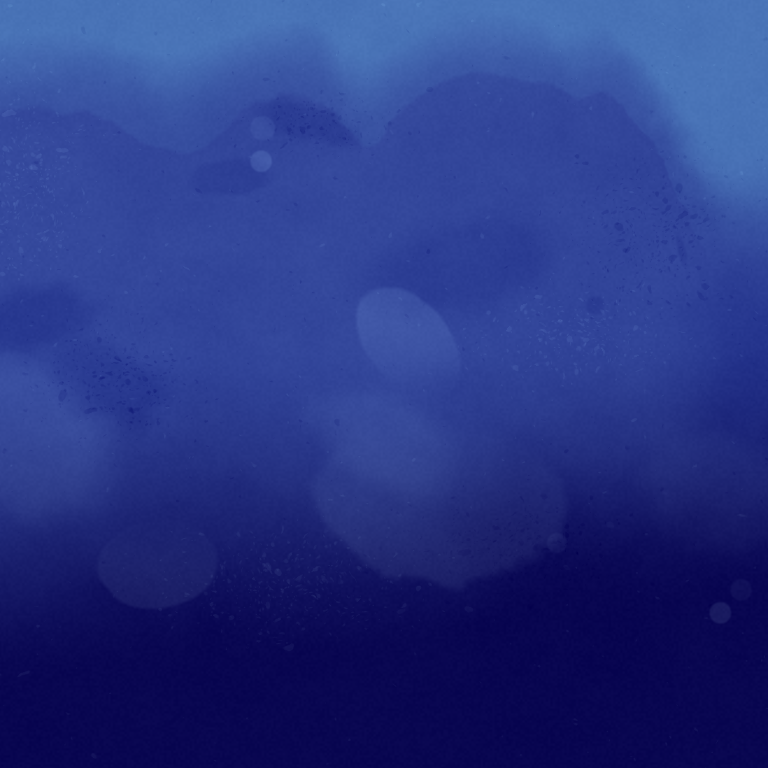
This background is drawn by a Shadertoy shader. Its source:

```glsl
// Layered blue watercolour: a vertical gradient, a pale ragged wash along the top,
// then soft brush dabs, splatter clusters, faint discs and paper grain.
// Dabs are noise-warped ellipses; droplets come from hashed grid cells.
#define DEEP vec3(0.032, 0.022, 0.315)
#define MID vec3(0.198, 0.275, 0.605)
#define PALE vec3(0.285, 0.450, 0.715)
#define TINT vec3(0.80, 1.00, 0.75)
#define RAGGED 0.035
#define GRAIN 0.018

float hash(vec2 p) {
    vec3 q = fract(vec3(p.xyx) * 0.1031);
    q += dot(q, q.yzx + 33.33);
    return fract((q.x + q.y) * q.z);
}

float noise(vec2 p) {
    vec2 i = floor(p), f = fract(p);
    f = f * f * (3.0 - 2.0 * f);
    return mix(mix(hash(i), hash(i + vec2(1, 0)), f.x),
               mix(hash(i + vec2(0, 1)), hash(i + vec2(1, 1)), f.x), f.y);
}

float fbm(vec2 p) {
    float sum = 0.0, amp = 0.5;
    for (int i = 0; i < 6; i++) {
        sum += amp * noise(p);
        p = mat2(1.6, 1.2, -1.2, 1.6) * p + 7.3;
        amp *= 0.5;
    }
    return sum;
}

float bell(float x) { return exp(-x * x); }

// Soft elliptical weight
float cluster(vec2 p, vec2 centre, vec2 size) {
    vec2 q = (p - centre) / size;
    return exp(-dot(q, q));
}

// Rotated ellipse with an edge of the given softness
float dab(vec2 p, vec2 centre, vec2 size, float angle, float soft) {
    float c = cos(angle), s = sin(angle);
    vec2 q = mat2(c, -s, s, c) * (p - centre);
    float d = (length(q / size) - 1.0) * min(size.x, size.y);
    return 1.0 - smoothstep(-soft, soft, d);
}

// One random droplet per grid cell, kept with probability density
float splatter(vec2 p, float cells, float density) {
    vec2 g = p * cells, id = floor(g);
    float h = hash(id + 5.0);
    float r = mix(0.08, 0.32, h * h);
    vec2 c = mix(vec2(r), vec2(1.0 - r), vec2(hash(id + 17.0), hash(id + 41.0)));
    vec2 q = (fract(g) - c) * vec2(1.0, 0.7 + 0.6 * h);
    float aa = cells / iResolution.y;
    return step(hash(id + 73.0), density) * (1.0 - smoothstep(r - aa, r + aa, length(q)));
}

// Lower boundary of the pale wash
float washEdge(float x) {
    return 0.885 - 0.085 * bell((x - 0.23) / 0.085) - 0.065 * bell((x - 0.48) / 0.05)
         - 0.03 * bell(x / 0.12) - 0.02 * bell((x - 0.75) / 0.03)
         + 0.02 * bell((x - 0.63) / 0.07) - 0.27 * smoothstep(0.77, 0.98, x);
}

void mainImage(out vec4 fragColor, in vec2 fragCoord) {
    vec2 p = fragCoord / iResolution.xy;
    float cloud = fbm(p * 4.0 + 3.0) - 0.5, rough = fbm(p * 22.0) - 0.5;
    vec2 w = p + RAGGED * vec2(rough, fbm(p * 22.0 + 31.0) - 0.5);
    vec2 n = mix(p, w, 0.2);

    // Base gradient, slightly lighter on the left
    float height = p.y + 0.09 * (0.5 - p.x) + 0.08 * cloud;
    vec3 col = mix(DEEP, MID, smoothstep(0.16, 0.55, height));

    // Pale wash: crisp ragged edge that deepens upward
    float above = w.y - washEdge(w.x) + 0.02 * cloud;
    float wash = smoothstep(-0.004, 0.006, above) * (0.22 + 0.78 * smoothstep(0.0, 0.16, above));
    wash *= smoothstep(0.60, 0.82, p.y) * (1.0 - 0.35 * cluster(p, vec2(0.28, 0.87), vec2(0.13, 0.09)));
    col = mix(col, PALE, clamp(wash + 0.35 * smoothstep(0.83, 1.0, p.y), 0.0, 1.0));

    // Light dabs, each fading away from its visible edge
    float light = 0.065 * dab(n, vec2(0.532, 0.555), vec2(0.083, 0.052), -0.85, 0.003) * smoothstep(0.47, 0.60, p.y);
    light += 0.060 * dab(n, vec2(0.205, 0.265), vec2(0.077, 0.058), 0.1, 0.003) * (1.0 - smoothstep(0.22, 0.34, p.y));
    light += 0.060 * dab(w, vec2(0.57, 0.35), vec2(0.16, 0.11), -0.15, 0.008) * (1.0 - smoothstep(0.28, 0.48, p.y));
    light += 0.035 * dab(w, vec2(0.50, 0.43), vec2(0.095, 0.055), -0.5, 0.02);
    light += 0.050 * dab(w, vec2(0.03, 0.43), vec2(0.12, 0.09), -0.5, 0.03);
    light += 0.025 * dab(w, vec2(0.93, 0.36), vec2(0.10, 0.07), -0.3, 0.02);

    // Shaded dabs
    float shade = 0.032 * dab(w, vec2(0.60, 0.655), vec2(0.125, 0.055), 0.2, 0.02);
    shade += 0.030 * dab(w, vec2(0.305, 0.77), vec2(0.055, 0.022), 0.15, 0.006);
    shade += 0.045 * dab(w, vec2(0.04, 0.585), vec2(0.075, 0.04), 0.15, 0.015);
    shade += 0.035 * dab(w, vec2(0.14, 0.50), vec2(0.075, 0.05), -0.4, 0.02);
    shade += 0.035 * dab(w, vec2(0.40, 0.84), vec2(0.065, 0.025), -0.3, 0.008);
    shade += 0.030 * dab(n, vec2(0.889, 0.673), vec2(0.021, 0.005), -1.3, 0.002);
    shade += 0.070 * cluster(p, vec2(1.0, 0.53), vec2(0.10, 0.14));

    // Splatter at three scales inside loose clusters
    float bright = cluster(p, vec2(0.75, 0.56), vec2(0.09, 0.04)) + cluster(p, vec2(0.38, 0.24), vec2(0.11, 0.05))
                 + cluster(p, vec2(0.03, 0.76), vec2(0.06, 0.09));
    float dark = cluster(p, vec2(0.85, 0.69), vec2(0.08, 0.08)) + cluster(p, vec2(0.41, 0.84), vec2(0.07, 0.03))
               + cluster(p, vec2(0.14, 0.51), vec2(0.08, 0.06)) + cluster(p, vec2(0.68, 0.29), vec2(0.10, 0.04));
    for (int i = 0; i < 3; i++) {
        float cells = 55.0 * pow(1.7, float(i));
        light += 0.045 * splatter(w + 0.37 * float(i), cells, 0.55 * bright + 0.008);
        shade += 0.040 * splatter(w + 0.61 * float(i), cells, 0.50 * dark + 0.012);
    }

    // Pairs of faint discs
    light += 0.075 * dab(p, vec2(0.340, 0.790), vec2(0.014), 0.0, 0.002);
    light += 0.035 * dab(p, vec2(0.342, 0.833), vec2(0.016), 0.0, 0.002);
    light += 0.080 * dab(p, vec2(0.938, 0.202), vec2(0.014), 0.0, 0.002);
    light += 0.035 * dab(p, vec2(0.965, 0.232), vec2(0.014), 0.0, 0.002);
    light += 0.035 * dab(p, vec2(0.725, 0.293), vec2(0.013), 0.0, 0.002);
    shade += 0.030 * dab(p, vec2(0.775, 0.602), vec2(0.012), 0.0, 0.003);

    // Pigment mottling and paper grain
    col += TINT * (light - shade * smoothstep(0.05, 0.5, p.y));
    col += TINT * (0.035 * cloud + 0.03 * rough) * smoothstep(-0.3, 0.6, p.y);
    col += GRAIN * (noise(p * 330.0) - 0.5);
    fragColor = vec4(clamp(col, 0.0, 1.0), 1.0);
}
```
